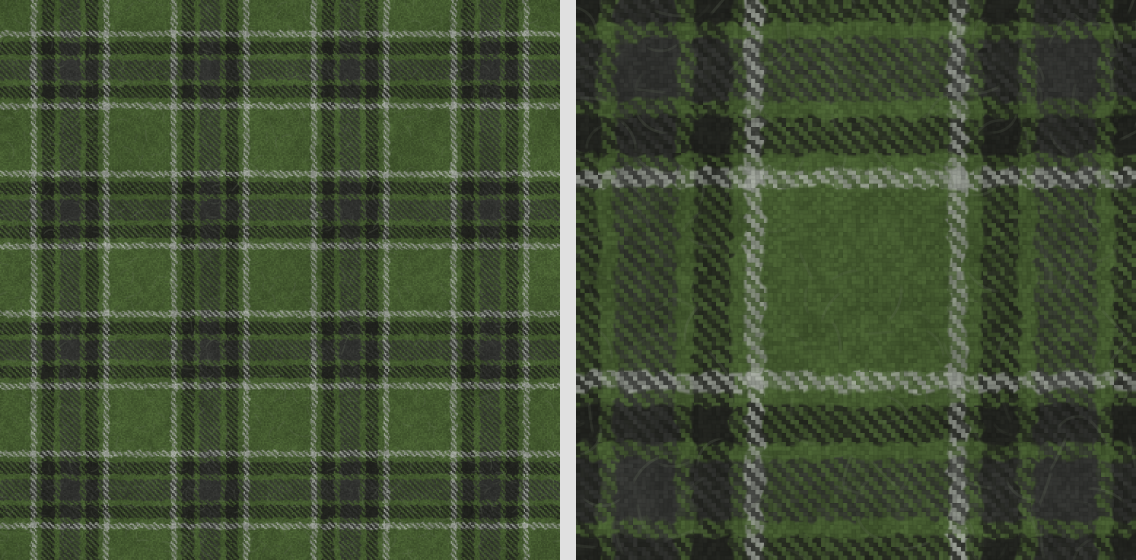
Left, the full canvas; right, a detail of the centre.
Reproduce this texture procedurally as a Shadertoy shader.

```glsl
// Brushed wool tartan: one symmetric sett of stripes colours both warp and weft,
// and a 2/2 twill picks which of the two shows at each thread crossing.
// Wrapped noise frays the stripes and mottles the wool; curved stray hairs lie on top.

#define REPEATS 4.0      // setts across and down
#define THREADS 384.0    // threads across, a multiple of 4
#define HAIR_CELLS 48.0  // grid of stray hairs
#define FRAY 0.011       // stripe edge wobble, in setts
#define BLEED 0.20       // how much the hidden thread shows through
#define GRAIN 0.24       // brightness variation of single stitches
#define SAMPLES 3        // antialiasing samples per axis
#define GREEN vec3(0.262, 0.345, 0.182)
#define CHARCOAL vec3(0.185, 0.190, 0.180)
#define BLACK vec3(0.125, 0.132, 0.115)
#define WHITE vec3(0.570, 0.590, 0.555)

float hash(vec2 p) {
    return fract(sin(dot(p, vec2(12.9898, 78.233))) * 43758.5453);
}

// Value noise that wraps after the given number of cells
float noise(vec2 uv, vec2 cells) {
    vec2 p = uv * cells, i = floor(p), f = fract(p);
    f = f * f * (3.0 - 2.0 * f);
    vec2 a = mod(i, cells), b = mod(i + 1.0, cells);
    return mix(mix(hash(a), hash(vec2(b.x, a.y)), f.x),
               mix(hash(vec2(a.x, b.y)), hash(b), f.x), f.y);
}

// 1 between lo and hi, with slightly fuzzy ends
float band(float d, float lo, float hi) {
    const float fuzz = 0.005;
    return smoothstep(lo - fuzz, lo + fuzz, d) * (1.0 - smoothstep(hi - fuzz, hi + fuzz, d));
}

// Stripe colours of one sett, mirrored about its centre
vec3 sett(float t) {
    float d = abs(fract(t) - 0.5);
    vec3 col = mix(GREEN, CHARCOAL, band(d, -1.0, 0.073));
    col = mix(col, BLACK, band(d, 0.112, 0.201));
    return mix(col, WHITE, band(d, 0.237, 0.279));
}

vec3 cloth(vec2 uv) {
    uv = fract(uv);
    vec2 cell = floor(uv * THREADS), inThread = fract(uv * THREADS) - 0.5;

    // Frayed lookup of the warp (vertical) and weft (horizontal) colours
    vec2 wobble = vec2(noise(uv, vec2(96.0, 192.0)), noise(uv.yx + 0.37, vec2(96.0, 192.0))) - 0.5;
    vec2 t = uv * REPEATS + 2.0 * FRAY * wobble;
    vec3 warp = sett(t.x), weft = sett(t.y);

    // Twill diagonal falling to the right, with a few irregular stitches
    float slip = step(0.94, hash(cell + 7.0));
    bool warpOnTop = mod(cell.x + cell.y + slip, 4.0) < 2.0;
    vec3 top = warpOnTop ? warp : weft;
    vec3 under = warpOnTop ? weft : warp;
    vec3 col = mix(top, under, BLEED * (0.6 + 0.8 * noise(uv, vec2(128.0))));

    // Rounded threads and stitch-to-stitch grain
    float across = warpOnTop ? inThread.x : inThread.y;
    col *= 1.04 - 0.35 * across * across;
    return col * (1.0 + GRAIN * (hash(cell + 31.0) - 0.5));
}

// Coverage of short, bent fibres scattered one per cell
float hairs(vec2 uv, float pixel) {
    vec2 p = uv * HAIR_CELLS, home = floor(p);
    float aa = pixel * HAIR_CELLS, cover = 0.0;
    for (int y = -1; y <= 1; y++)
    for (int x = -1; x <= 1; x++) {
        vec2 cell = home + vec2(x, y), id = mod(cell, HAIR_CELLS);
        float pick = hash(id + 3.0), angle = 6.2832 * hash(id + 11.0);
        vec2 q = p - cell - vec2(hash(id + 17.0), hash(id + 23.0));
        q = mat2(cos(angle), sin(angle), -sin(angle), cos(angle)) * q;
        float halfLength = 0.2 + 0.4 * pick;
        float curve = (hash(id + 41.0) - 0.5) * 1.6;
        float line = abs(q.y - curve * q.x * q.x);
        float ends = 1.0 - smoothstep(0.7 * halfLength, halfLength, abs(q.x));
        cover = max(cover, pick * ends * (1.0 - smoothstep(0.02, 0.03 + aa, line)));
    }
    return cover;
}

void mainImage(out vec4 fragColor, in vec2 fragCoord) {
    vec2 uv = fragCoord / iResolution.xy;

    // Supersampled weave
    vec3 col = vec3(0.0);
    for (int y = 0; y < SAMPLES; y++)
    for (int x = 0; x < SAMPLES; x++) {
        vec2 offset = (vec2(x, y) + 0.5) / float(SAMPLES) - 0.5;
        col += cloth((fragCoord + offset) / iResolution.xy);
    }
    col /= float(SAMPLES * SAMPLES);

    // Uneven nap: broad wear and fine mottling
    col *= 1.0 + 0.10 * (noise(uv, vec2(14.0)) - 0.5) + 0.12 * (noise(uv, vec2(70.0)) - 0.5);

    // Stray hairs
    col = mix(col, vec3(0.42, 0.46, 0.38), 0.22 * hairs(uv, 1.0 / iResolution.y));
    fragColor = vec4(col, 1.0);
}
```
